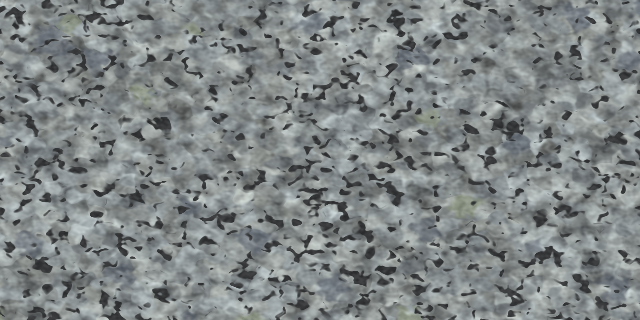
Reproduce this texture procedurally as a Shadertoy shader.

```glsl
// Polished grey granite: a soft cellular mosaic of pale and mid-grey crystals,
// roughened by layered value noise, strewn with dark mica flecks and with
// a few larger blue-grey or yellow-green crystals.

#define GRAIN_SCALE   27.0                    // crystals per canvas height
#define FLECK_SCALE   43.0                    // mica flecks per canvas height
#define FLECK_LEVEL   0.685                   // higher means fewer flecks
#define BASE_TONE     0.565
#define MICA_TONE     0.215
#define STRETCH       vec2(0.80, 1.08)        // flattens the grains
#define BLOTCH_SCALE  5.0
#define BLOTCH_SHARE  0.45
#define DARK_COLOR    vec3(0.240, 0.250, 0.258)
#define LIGHT_COLOR   vec3(0.650, 0.680, 0.678)
#define BLUE_COLOR    vec3(0.420, 0.450, 0.490)
#define OLIVE_COLOR   vec3(0.590, 0.630, 0.540)

// Integer hash: three random values in 0..1 for a lattice cell
vec3 hash3(vec2 cell, int seed) {
    uvec3 v = uvec3(ivec3(ivec2(floor(cell)), seed)) * 1664525u + 1013904223u;
    v.x += v.y * v.z; v.y += v.z * v.x; v.z += v.x * v.y;
    v ^= v >> 16u;
    v.x += v.y * v.z; v.y += v.z * v.x; v.z += v.x * v.y;
    return vec3(v >> 8u) / 16777216.0;
}

float valueNoise(vec2 p, int seed) {
    vec2 cell = floor(p), f = fract(p);
    f = f * f * (3.0 - 2.0 * f);
    float a = hash3(cell, seed).x;
    float b = hash3(cell + vec2(1, 0), seed).x;
    float c = hash3(cell + vec2(0, 1), seed).x;
    float d = hash3(cell + vec2(1, 1), seed).x;
    return mix(mix(a, b, f.x), mix(c, d, f.x), f.y);
}

// Noise centred on zero, on a lattice turned by the 3-4-5 angle
float turnedNoise(vec2 p, int seed) {
    return valueNoise(mat2(0.8, 0.6, -0.6, 0.8) * p, seed) - 0.5;
}

// Random tone and tint of the nearest crystal, with softened borders
vec2 crystalMosaic(vec2 p) {
    vec2 cell = floor(p), sum = vec2(0.0);
    float total = 0.0;
    for (int y = -1; y <= 1; y++)
    for (int x = -1; x <= 1; x++) {
        vec2 neighbour = cell + vec2(x, y);
        vec3 rnd = hash3(neighbour, 1);
        vec2 offset = neighbour + rnd.xy - p;
        float weight = exp(-14.0 * dot(offset, offset));
        sum += weight * vec2(rnd.z, hash3(neighbour, 2).x);
        total += weight;
    }
    return sum / total - 0.5;
}

// Scattered large crystals: x is the blue cover, y the olive cover
vec2 largeCrystals(vec2 p, float ragged) {
    vec2 cell = floor(p), cover = vec2(0.0);
    for (int y = -1; y <= 1; y++)
    for (int x = -1; x <= 1; x++) {
        vec2 neighbour = cell + vec2(x, y);
        vec3 place = hash3(neighbour, 3), kind = hash3(neighbour, 4);
        if (kind.x > BLOTCH_SHARE) continue;
        float radius = mix(0.10, 0.21, kind.y);
        float dist = length(neighbour + place.xy - p) + 0.16 * ragged;
        float mask = 1.0 - smoothstep(radius - 0.05, radius + 0.04, dist);
        cover = max(cover, mask * (kind.z < 0.6 ? vec2(1, 0) : vec2(0, 1)));
    }
    return cover;
}

void mainImage(out vec4 fragColor, in vec2 fragCoord) {
    vec2 p = fragCoord / iResolution.y * STRETCH;
    p.y += 0.06 * p.x;

    // Ragged outlines
    vec2 warp = vec2(turnedNoise(p * 48.0, 5), turnedNoise(p * 48.0, 6));
    vec2 q = p + 0.016 * warp;

    // Crystal body from coarse to fine
    vec2 crystal = crystalMosaic(q * GRAIN_SCALE);
    float medium = turnedNoise(q * 31.0, 7);
    float fine = turnedNoise(q * 68.0, 8);
    float cloud = turnedNoise(p * 5.0, 9);
    float grit = turnedNoise(p * 118.0, 10);
    float tone = BASE_TONE + 0.17 * crystal.x + 0.24 * medium
               + 0.17 * fine + 0.10 * grit + 0.05 * cloud;

    // Large crystals calm the grain around them
    vec2 blotch = largeCrystals(p * BLOTCH_SCALE, medium + fine);
    float calm = max(blotch.x, blotch.y);

    // Dark mica flecks, clustered by the cloud noise
    float fleck = 0.6 * valueNoise(q * FLECK_SCALE, 11)
                + 0.4 * (turnedNoise(q * FLECK_SCALE * 2.0, 12) + 0.5);
    fleck += 0.10 * cloud - 0.05 * crystal.x - 0.10 * calm;
    float mica = smoothstep(FLECK_LEVEL - 0.06, FLECK_LEVEL + 0.07, fleck);

    // Colouring
    float level = (tone - 0.25) / 0.425;
    vec3 color = mix(DARK_COLOR, LIGHT_COLOR, level);
    color += crystal.y * vec3(0.016, 0.004, -0.022);
    vec3 blotchColor = blotch.x > blotch.y ? BLUE_COLOR : OLIVE_COLOR;
    blotchColor += 0.13 * fine + 0.10 * grit + 0.08 * medium;
    color = mix(color, blotchColor, 0.65 * calm);
    vec3 micaColor = MICA_TONE * vec3(0.98, 1.0, 1.02) + 0.10 * grit;
    color = mix(color, micaColor, mica);

    fragColor = vec4(clamp(color, 0.0, 1.0), 1.0);
}
```
